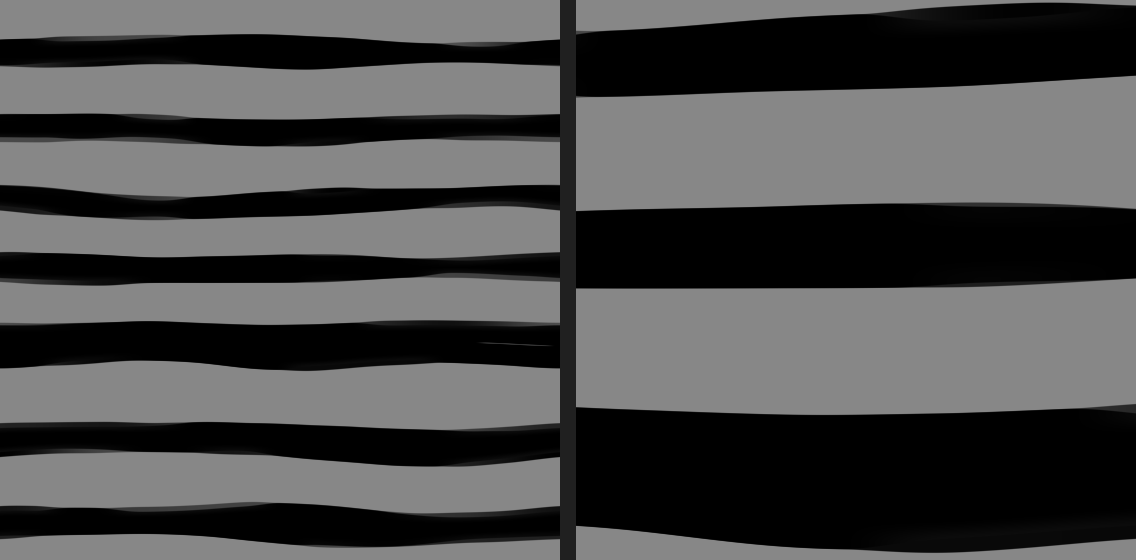
Left: the whole. Right: its middle third, enlarged.
Write a Shadertoy shader that draws this pattern.

```glsl
// Seven hand-inked horizontal strokes on flat grey. Each stroke edge is a short
// harmonic curve plus wrapping noise; where the brush ran thin, a translucent
// wash shows past the opaque core. All terms are periodic in x, so it tiles.

#define ROWS 768.0       // design units per canvas height
#define STROKES 7
#define PAPER vec3(0.53)
#define INK vec3(0.0)
#define WOBBLE 1.8       // fine edge noise, in rows
#define WASH_OUT 2.2     // wash reach beyond the edge
#define CORE_IN 4.5      // core retreat inside the edge
#define SOFTNESS 0.8     // edge blur in output pixels
#define STREAK 0.05      // tone of thin ink inside a stroke
#define TAU 6.2831853

// Mean upper and lower edge of each stroke, in rows from the top
const vec2 SPAN[STROKES] = vec2[STROKES](
    vec2(52.9, 89.5), vec2(160.2, 193.8), vec2(261.2, 292.5), vec2(350.5, 385.2),
    vec2(443.1, 500.5), vec2(583.4, 627.5), vec2(697.4, 740.6));

// Edge harmonics: cos and sin of one wave, then of two waves
const vec4 UPPER[STROKES] = vec4[STROKES](
    vec4(3.8, -4.5, -1.8, -0.5), vec4(-3.4, -0.8, 0.8, -0.8),
    vec4(-4.2, 5.2, -3.0, -1.0), vec4(-0.9, -1.1, -2.5, -1.5),
    vec4(-0.6, -0.1, 2.0, 0.2), vec4(1.4, -4.2, -1.5, -0.2),
    vec4(3.5, -3.4, -3.8, -1.5));
const vec4 LOWER[STROKES] = vec4[STROKES](
    vec4(-1.6, -0.5, 3.0, 2.0), vec4(-3.7, 0.8, 2.5, 0.0),
    vec4(-5.6, 7.2, -1.0, 2.0), vec4(-0.8, 4.0, 1.2, 1.2),
    vec4(-1.3, -1.7, 5.2, 0.8), vec4(-0.2, -9.9, -1.8, -0.2),
    vec4(-3.9, -7.6, 0.5, 1.8));

float hash(vec2 p) {
    return fract(sin(dot(p, vec2(127.1, 311.7))) * 43758.5453);
}

// Smooth 1D noise over x in 0..1 that wraps after a whole number of cells
float wrapNoise(float x, float cells, float seed) {
    float p = x * cells, i = floor(p), f = fract(p);
    float a = hash(vec2(mod(i, cells), seed));
    float b = hash(vec2(mod(i + 1.0, cells), seed));
    return mix(a, b, f * f * (3.0 - 2.0 * f));
}

float edgeShape(vec4 k, float x, float seed) {
    float a = TAU * x;
    float waves = dot(k, vec4(cos(a), sin(a), cos(2.0 * a), sin(2.0 * a)));
    return waves + WOBBLE * (wrapNoise(x, 11.0, seed) - 0.5);
}

// Thin-ink amount, strongest towards the stroke ends at the canvas sides
float wear(float x, float seed) {
    return smoothstep(0.4, 0.85, wrapNoise(x, 7.0, seed) + 0.18 * cos(TAU * x));
}

float band(float y, vec2 edges, float aa) {
    return smoothstep(-aa, aa, y - edges.x) * smoothstep(-aa, aa, edges.y - y);
}

void mainImage(out vec4 fragColor, in vec2 fragCoord) {
    vec2 uv = fragCoord / iResolution.xy;
    float x = uv.x, y = (1.0 - uv.y) * ROWS;
    float aa = SOFTNESS * ROWS / iResolution.y;
    vec3 color = PAPER;

    for (int i = 0; i < STROKES; i++) {
        float seed = float(i) * 8.0 + 1.0;
        vec2 edges = SPAN[i] + vec2(edgeShape(UPPER[i], x, seed),
                                    edgeShape(LOWER[i], x, seed + 1.0));
        vec2 thin = vec2(wear(x, seed + 2.0), wear(x, seed + 3.0));
        vec2 outward = vec2(-1.0, 1.0);

        // Translucent wash, then the opaque core
        float side = step(0.5 * (edges.x + edges.y), y);
        float density = mix(0.4, 1.0, wrapNoise(x, 5.0, seed + 4.0 + side));
        float wash = band(y, edges + outward * thin * WASH_OUT, aa);
        float core = band(y, edges - outward * thin * CORE_IN, aa);
        color = mix(color, INK, wash * density);

        // Faint uneven ink close to worn edges
        float depth = min(y - edges.x, edges.y - y);
        float worn = mix(thin.x, thin.y, side);
        float tone = STREAK * worn * (1.0 - smoothstep(3.0, 13.0, depth));
        color = mix(color, INK + tone, core);

        // Dry hairline inside the broadest strokes
        float broad = step(50.0, SPAN[i].y - SPAN[i].x);
        float line = mix(edges.x, edges.y, 0.5) + 0.8 * sin(TAU * x);
        float gap = smoothstep(0.9, 0.96, cos(TAU * (x - 0.92)));
        color += 0.2 * broad * gap * (1.0 - smoothstep(0.3, 0.3 + aa, abs(y - line)));
    }
    fragColor = vec4(color, 1.0);
}
```
